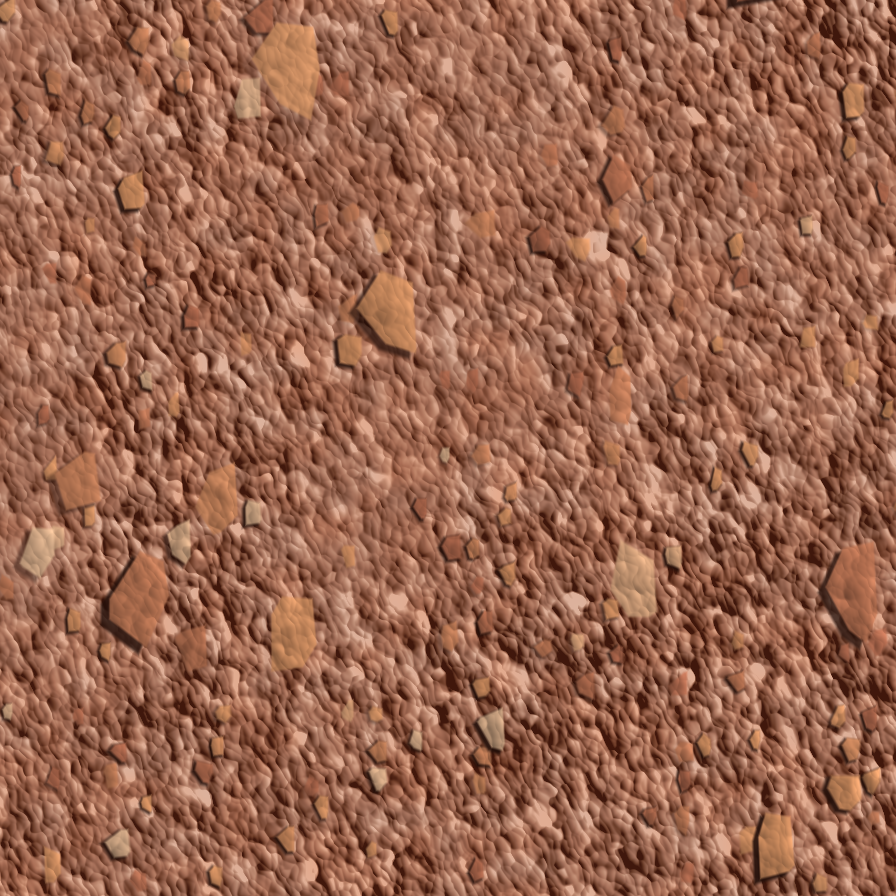
Give the GLSL for this texture, as a three.js fragment shader.

```glsl
varying vec2 vUv;

// Soil tones from crevice to sunlit grain
const vec3 CREVICE = vec3(0.25, 0.09, 0.045);
const vec3 UMBER = vec3(0.43, 0.24, 0.16);
const vec3 EARTH = vec3(0.55, 0.35, 0.27);
const vec3 CLAY = vec3(0.66, 0.44, 0.35);
const vec3 SAND = vec3(0.74, 0.53, 0.43);
const vec3 GLINT = vec3(0.88, 0.68, 0.58);

// Stones
const vec3 RUST = vec3(0.64, 0.38, 0.28);
const vec3 OCHRE = vec3(0.76, 0.52, 0.35);
const vec3 PALE = vec3(0.78, 0.63, 0.50);
const vec3 SHADOW = vec3(0.13, 0.055, 0.035);

// Light and relief
const vec2 SUN = vec2(0.88, 0.47);
const float GRAIN_STRETCH = 0.72;
const float GRAIN_BLEND = 9.0;
const float WARP = 0.006;
const float CONTRAST = 1.12;
const float EDGE = 0.0022;
const float SHADOW_LENGTH = 0.28;

float hash(vec2 p) {
  return fract(sin(dot(p, vec2(127.1, 311.7))) * 43758.5453);
}

vec2 hash2(vec2 p) {
  return vec2(hash(p), hash(p + 37.3));
}

float noise(vec2 p) {
  vec2 i = floor(p);
  vec2 f = fract(p);
  f = f * f * (3.0 - 2.0 * f);
  return mix(mix(hash(i), hash(i + vec2(1.0, 0.0)), f.x),
             mix(hash(i + vec2(0.0, 1.0)), hash(i + 1.0), f.x), f.y);
}

// Softly joined grains, bright toward +x and dark on the far side
float grains(vec2 p) {
  vec2 cell = floor(p);
  float total = 0.0;
  float tone = 0.0;
  for (int y = -1; y <= 1; y++) {
    for (int x = -1; x <= 1; x++) {
      vec2 id = cell + vec2(float(x), float(y));
      vec2 offset = p - id - hash2(id);
      float weight = exp(-GRAIN_BLEND * dot(offset, offset));
      float albedo = hash(id + 71.7);
      float glint = 1.6 * step(0.975, albedo);
      tone += weight * (2.1 * offset.x + 1.6 * (albedo - 0.5) + glint);
      total += weight;
    }
  }
  return tone / max(total, 1e-5);
}

// Tone in standard deviations to soil colour
vec3 soilColor(float tone) {
  vec3 color = mix(CREVICE, UMBER, clamp((tone + 2.05) / 0.88, 0.0, 1.0));
  color = mix(color, EARTH, clamp((tone + 1.17) / 0.81, 0.0, 1.0));
  color = mix(color, CLAY, clamp((tone + 0.36) / 0.75, 0.0, 1.0));
  color = mix(color, SAND, clamp((tone - 0.39) / 0.78, 0.0, 1.0));
  return mix(color, GLINT, clamp((tone - 1.17) / 0.95, 0.0, 1.0));
}

// Signed distance to an irregular convex stone
float stoneDistance(vec2 p, float radius, vec2 id) {
  float d = -1.0;
  for (int i = 0; i < 6; i++) {
    float side = float(i);
    float angle = 1.047 * (side + 0.8 * hash(id + side * 3.1));
    float reach = radius * (0.65 + 0.5 * hash(id + side * 5.7));
    d = max(d, dot(p, vec2(cos(angle), sin(angle))) - reach);
  }
  return d;
}

// One size of scattered stones with their shadows
vec3 addStones(vec3 color, vec2 uv, float count, float density, float radius, float tone) {
  vec2 p = uv * count;
  vec2 cell = floor(p);
  float soft = EDGE * count;
  for (int y = -1; y <= 1; y++) {
    for (int x = -1; x <= 1; x++) {
      vec2 id = cell + vec2(float(x), float(y));
      vec2 seed = id + count * 1.7;
      if (hash(seed) > density) continue;
      vec2 q = p - id - 0.2 - 0.6 * hash2(seed + 11.3);
      q.x *= 1.0 + 0.6 * hash(seed + 5.9);
      float size = radius * (0.75 + 0.5 * hash(seed + 8.1));
      float body = stoneDistance(q, size, seed);
      float shade = stoneDistance(q + SUN * size * SHADOW_LENGTH, size, seed);
      float depth = smoothstep(0.1, 0.8, hash(seed + 19.1));
      color = mix(color, SHADOW, 0.9 * depth * (1.0 - smoothstep(-soft, 2.0 * soft, shade)));
      float kind = hash(seed + 23.7);
      vec3 face = mix(RUST, OCHRE, smoothstep(0.25, 0.65, kind));
      face = mix(face, PALE, smoothstep(0.8, 0.95, kind));
      face *= 1.0 + 0.07 * tone + 0.12 * dot(q, SUN) / size;
      color = mix(color, face, 0.92 * (1.0 - smoothstep(-soft, soft, body)));
    }
  }
  return color;
}

void main() {
  // Grain frame: x toward the sun, y along the shadow edges
  vec2 bend = vec2(noise(vUv * 60.0), noise(vUv * 60.0 + 41.0)) - 0.5;
  vec2 p = vUv + WARP * bend;
  vec2 g = vec2(dot(p, SUN), GRAIN_STRETCH * dot(p, vec2(-SUN.y, SUN.x)));

  // Smooth dusty patches on the left, rougher ground on the right
  float patches = noise(vUv * 5.0 + 3.0) + 0.5 * noise(vUv * 13.0) - 0.75;
  float rough = clamp(0.9 + 0.3 * (vUv.x - 0.5) - 0.45 * patches, 0.6, 1.25);
  float relief = 0.5 * grains(g * 38.0) + grains(g * 74.0 + 9.0) + 0.8 * grains(g * 135.0 + 27.0);
  float tone = CONTRAST * rough * relief + 0.6 * patches - 0.35 * (vUv.x - 0.5);

  // Soil with slight shifts between red and tan
  vec3 color = soilColor(tone);
  float hue = noise(vUv * 34.0 + 17.0) - 0.5;
  color *= 1.0 + hue * vec3(0.04, -0.05, -0.12);

  // Stones, small to large
  color = addStones(color, vUv, 27.0, 0.16, 0.32, tone);
  color = addStones(color, vUv, 12.0, 0.15, 0.28, tone);
  color = addStones(color, vUv, 5.0, 0.28, 0.22, tone);
  gl_FragColor = vec4(color, 1.0);
}
```
